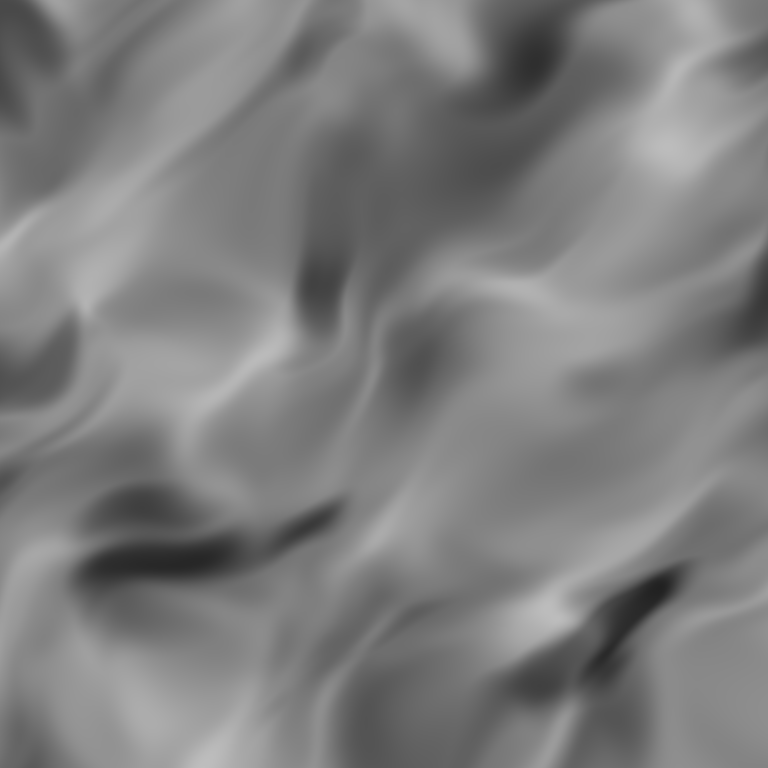
This texture is drawn by a WebGL 1 fragment shader. Its source:

```glsl
precision highp float;
// Soft grey rock-like relief: blurred plates and pale ridges drawn out along a
// rising diagonal, with dark elongated hollows. Built from gradient noise that is
// sampled in a bent, rotated and stretched space.
uniform vec2 u_resolution;

const vec2 GRAIN_DIRECTION = vec2(0.766, 0.643);

// Sine-free hash: two values in 0..1 per lattice cell.
vec2 hash2(vec2 cell) {
  vec3 h = fract(cell.xyx * vec3(0.1031, 0.1030, 0.0973));
  h += dot(h, h.yzx + 33.33);
  return fract((h.xx + h.yz) * h.zy);
}

float cornerSlope(vec2 cell, vec2 offset) {
  vec2 gradient = normalize(hash2(cell) - 0.5 + 0.0001);
  return dot(gradient, offset);
}

// Gradient noise with quintic blending, centred on zero.
float gradientNoise(vec2 p) {
  vec2 cell = floor(p);
  vec2 f = p - cell;
  vec2 blend = f * f * f * (f * (f * 6.0 - 15.0) + 10.0);
  vec2 right = vec2(1.0, 0.0);
  vec2 up = vec2(0.0, 1.0);
  float bottom = mix(cornerSlope(cell, f), cornerSlope(cell + right, f - right), blend.x);
  float top = mix(cornerSlope(cell + up, f - up), cornerSlope(cell + 1.0, f - 1.0), blend.x);
  return mix(bottom, top, blend.y);
}

float fractalNoise(vec2 p, float gain) {
  float sum = 0.0;
  float amplitude = 1.0;
  for (int octave = 0; octave < 3; octave++) {
    sum += amplitude * gradientNoise(p);
    p = p * 1.93 + vec2(17.3, 9.1);
    amplitude *= gain;
  }
  return sum;
}

// Bends the plane so that the streaks curve and change direction.
vec2 bend(vec2 p, float frequency, float strength) {
  vec2 q = p * frequency;
  return p + strength * vec2(gradientNoise(q + 41.7), gradientNoise(q + 73.2));
}

// Coordinates along and across the grain.
vec2 alongGrain(vec2 p, vec2 direction) {
  return vec2(dot(p, direction), dot(p, vec2(-direction.y, direction.x)));
}

// Pale crest wherever the noise crosses zero.
float crest(float n, float width) {
  return exp(-n * n / (width * width));
}

void main() {
  vec2 p = gl_FragCoord.xy / min(u_resolution.x, u_resolution.y);
  vec2 bent = bend(bend(p, 3.2, 0.15), 8.0, 0.035);
  vec2 grain = alongGrain(bent, GRAIN_DIRECTION);

  float plates = fractalNoise(grain * vec2(2.6, 5.2) + 5.3, 0.42);
  float ridges = crest(fractalNoise(grain * vec2(2.0, 4.6) + 28.6, 0.3), 0.15);
  float hollows = smoothstep(0.14, 0.52, fractalNoise(grain * vec2(3.0, 7.0) + 60.4, 0.25));
  float mottling = gradientNoise(bent * 9.0 + 90.8);

  float grey = 0.475 + 0.27 * plates + 0.12 * ridges + 0.05 * mottling;
  grey -= 0.28 * hollows;
  gl_FragColor = vec4(vec3(clamp(grey, 0.13, 0.78)), 1.0);
}
```
